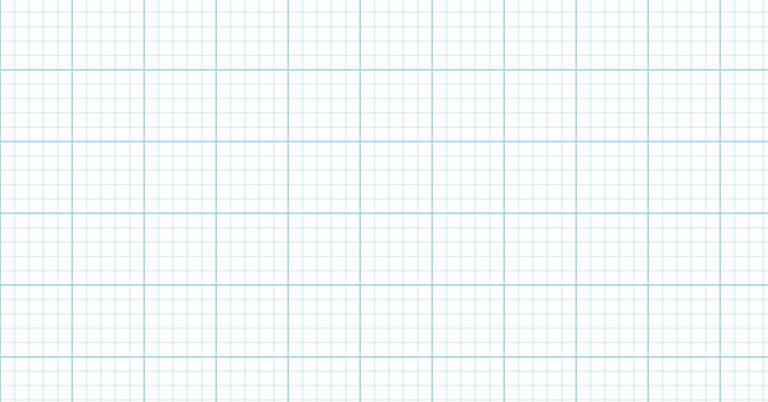
A WebGL 2 fragment shader for this pattern:

```glsl
#version 300 es
precision highp float;
// Graph paper: a pale fine grid with a stronger line at every fifth division.
// Positions are measured in major cells; each line is box-filtered over
// the pixel footprint, so its weight stays true at any canvas size.

uniform vec2 u_resolution;
out vec4 outColor;

const vec2 MAJOR_CELLS = vec2(10.667, 5.603);  // major cells across and up
const vec2 GRID_ORIGIN = vec2(0.003, 0.630);   // first major lines, in cells
const float DIVISIONS = 5.0;                   // minor cells per major cell
const float MAJOR_WIDTH = 0.0235;              // line widths, in major cells
const float MINOR_WIDTH = 0.0195;
const float MINOR_OPACITY = 0.40;
const vec3 PAPER = vec3(1.0);
const vec3 INK = vec3(0.675, 0.850, 0.900);

// Share of the pixel covered by the nearest vertical (x) and horizontal (y) line.
vec2 lineCoverage(vec2 cell, float spacing, float width, vec2 pixel) {
    vec2 dist = abs(fract(cell / spacing + 0.5) - 0.5) * spacing;
    vec2 overlap = 0.5 * (width + pixel) - dist;
    return clamp(overlap / pixel, vec2(0.0), min(vec2(1.0), width / pixel));
}

// Combine both line directions into one opacity.
float gridOpacity(vec2 coverage, float opacity) {
    vec2 clear = 1.0 - coverage * opacity;
    return 1.0 - clear.x * clear.y;
}

void main() {
    vec2 pixel = MAJOR_CELLS / u_resolution;
    vec2 cell = gl_FragCoord.xy * pixel - GRID_ORIGIN;

    vec2 minorLines = lineCoverage(cell, 1.0 / DIVISIONS, MINOR_WIDTH, pixel);
    vec2 majorLines = lineCoverage(cell, 1.0, MAJOR_WIDTH, pixel);

    // Fine grid first, then the major grid over it
    vec3 color = mix(PAPER, INK, gridOpacity(minorLines, MINOR_OPACITY));
    color = mix(color, INK, gridOpacity(majorLines, 1.0));
    outColor = vec4(color, 1.0);
}
```
